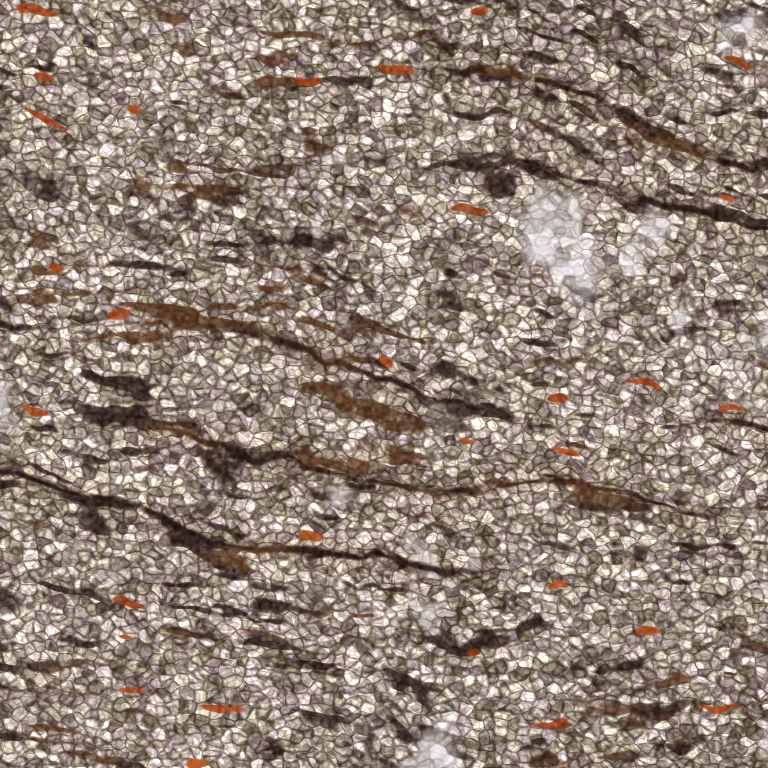
A Shadertoy shader for this texture:

```glsl
// Foliated rock in thin section: soft Voronoi grains at two scales, pale quartz
// clusters, dark mica seams and dashes that follow a gently dipping, wavy
// foliation, and a few rust-coloured flakes lying along it.

const vec2  COARSE_GRAINS = vec2(62.0, 78.0);    // grains per canvas
const vec2  FINE_GRAINS   = vec2(112.0, 138.0);
const float SPECKLE_SCALE = 210.0;
const float GRAIN_TONE    = 0.73;                // mean grain brightness
const float GRAIN_SPREAD  = 0.80;                // brightness range of grains
const float DIP           = 0.15;                // fall of the foliation
const int   SEAM_COUNT    = 9;
const float SEAM_WIDTH    = 0.0075;
const vec2  FLAKE_GRID    = vec2(9.0, 14.0);
const float FLAKE_CHANCE  = 0.27;

const vec3 OLIVE_TINT   = vec3(0.050, 0.018, -0.085);
const vec3 LILAC_TINT   = vec3(0.065, -0.018, 0.000);
const vec3 QUARTZ_WHITE = vec3(0.95, 0.94, 0.97);
const vec3 SEAM_DARK    = vec3(0.15, 0.09, 0.08);
const vec3 SEAM_BROWN   = vec3(0.34, 0.20, 0.11);
const vec3 FLAKE_RUST   = vec3(0.50, 0.20, 0.11);
const vec3 FLAKE_ORANGE = vec3(0.75, 0.33, 0.12);

vec3 hash3(vec2 p) {
    vec3 q = fract(p.xyx * vec3(0.1031, 0.1030, 0.0973));
    q += dot(q, q.yxz + 33.33);
    return fract((q.xxy + q.yzz) * q.zyx);
}

float noise(vec2 p) {
    vec2 i = floor(p), f = fract(p);
    f = f * f * (3.0 - 2.0 * f);
    float low  = mix(hash3(i).x, hash3(i + vec2(1, 0)).x, f.x);
    float high = mix(hash3(i + vec2(0, 1)).x, hash3(i + vec2(1, 1)).x, f.x);
    return mix(low, high, f.y);
}

// Soft Voronoi cells: x = grain tone, y = grain hue, z = distance from border
vec3 grains(vec2 p) {
    vec2 cell = floor(p), local = fract(p), blend = vec2(0.0);
    float nearest = 9.0, second = 9.0, total = 0.0;
    for (int y = -1; y <= 1; y++)
    for (int x = -1; x <= 1; x++) {
        vec2 offset = vec2(x, y);
        vec3 site = hash3(cell + offset);
        float d = length(offset + site.xy - local);
        second = min(second, max(nearest, d));
        nearest = min(nearest, d);
        float weight = exp(-20.0 * d);
        blend += weight * vec2(site.z, hash3(cell + offset + 57.0).x);
        total += weight;
    }
    return vec3(blend / total, second - nearest);
}

// Coordinates in which the wavy foliation runs along x
vec2 foliation(vec2 p) {
    float wave = 0.10 * (noise(p * vec2(3.0, 3.5) + 4.0) - 0.5)
               + 0.028 * (noise(p * vec2(10.0, 12.0)) - 0.5)
               + 0.010 * (noise(p * 45.0) - 0.5);
    return vec2(p.x, p.y + DIP * p.x + wave);
}

// Long seams: x = dark core, y = wide halo around it
vec2 seams(vec2 f) {
    vec2 result = vec2(0.0);
    for (int i = 0; i < SEAM_COUNT; i++) {
        float id = float(i);
        vec3 rnd = hash3(vec2(id, 11.0));
        float level = 1.2 * (id + 0.2 + 0.6 * rnd.x) / float(SEAM_COUNT);
        float bend = 0.05 * (noise(vec2(f.x * 4.0, id * 7.0 + 3.0)) - 0.5);
        float d = abs(f.y - level - bend);
        float presence = smoothstep(0.30, 0.62, noise(vec2(f.x * 2.6, id * 5.0 + 40.0)));
        float w = SEAM_WIDTH * presence * mix(0.15, 1.0, noise(vec2(f.x * 16.0, id * 3.0)));
        float core = presence * (1.0 - smoothstep(0.3 * w, w + 0.0025, d));
        result = max(result, vec2(core, presence * exp(-d / 0.018)));
    }
    return result;
}

// Rust flakes: x = coverage, y = random shade
vec2 flakes(vec2 f) {
    vec2 cell = floor(f * FLAKE_GRID);
    vec3 place = hash3(cell + 131.0), form = hash3(cell + 277.0);
    vec2 center = (cell + 0.5 + (place.xy - 0.5) * vec2(0.35, 0.6)) / FLAKE_GRID;
    vec2 radius = vec2(mix(0.010, 0.036, form.x * form.x), mix(0.004, 0.0065, form.y));
    float d = length((f - center) / radius) + 0.7 * (noise(f * vec2(70.0, 120.0)) - 0.5);
    float present = step(place.z, FLAKE_CHANCE);
    return vec2(present * (1.0 - smoothstep(0.72, 1.12, d)), form.z);
}

void mainImage(out vec4 fragColor, in vec2 fragCoord) {
    vec2 p = fragCoord / iResolution.y;
    vec2 f = foliation(p);

    // Grain mosaic with ragged dark borders
    vec2 ragged = p + 0.006 * (vec2(noise(p * 90.0), noise(p * 90.0 + 31.0)) - 0.5);
    ragged.y += 0.5 * DIP * p.x;
    vec3 coarse = grains(ragged * COARSE_GRAINS);
    vec3 fine = grains(ragged * FINE_GRAINS + 19.0);
    float speckle = noise(p * SPECKLE_SCALE) - 0.5;
    float tone = GRAIN_TONE + GRAIN_SPREAD * (mix(coarse.x, fine.x, 0.45) - 0.5);
    tone += 0.30 * speckle + 0.10 * (noise(p * 5.0 + 9.0) - 0.5);
    float border = 0.22 + 0.30 * noise(p * 38.0 + 5.0);
    tone *= mix(0.58, 1.0, smoothstep(0.0, border, coarse.z));
    tone *= mix(0.80, 1.0, smoothstep(0.0, 0.35, fine.z));
    vec3 color = vec3(tone) + mix(OLIVE_TINT, LILAC_TINT, mix(coarse.y, fine.y, 0.5));

    // Pale quartz clusters
    float cluster = 0.68 * noise(p * vec2(7.0, 8.5) + 2.0) + 0.32 * noise(p * 34.0);
    float quartz = smoothstep(0.64, 0.82, cluster);
    color = mix(color, QUARTZ_WHITE, quartz * (0.40 + 0.45 * coarse.x));

    // Mica seams, with short dashes gathered around them
    vec2 seam = seams(f);
    float crowding = 0.22 * seam.y + 0.12 * (noise(f * vec2(2.5, 9.0) + 70.0) - 0.5)
                   + 0.07 * (1.0 - smoothstep(0.05, 0.28, p.y));
    float streak = 0.75 * noise(f * vec2(17.0, 80.0)) + 0.25 * noise(f * vec2(60.0, 130.0));
    float dash = smoothstep(0.68, 0.84, streak + crowding) * (1.0 - quartz);
    float gaps = smoothstep(0.12, 0.45, noise(f * vec2(55.0, 95.0) + 8.0));
    float dark = max(seam.x * mix(0.45, 1.0, gaps), 0.85 * dash);
    float brown = smoothstep(0.50, 0.80, noise(f * vec2(9.0, 30.0) + 23.0));
    color *= 1.0 - vec3(0.12, 0.16, 0.20) * seam.y;
    color = mix(color, mix(SEAM_DARK, SEAM_BROWN, brown) + 0.12 * speckle, 0.92 * dark);

    // Rust flakes streaked along the foliation
    vec2 flake = flakes(f);
    float shade = 0.6 * flake.y + 0.5 * noise(f * vec2(40.0, 190.0));
    color = mix(color, mix(FLAKE_RUST, FLAKE_ORANGE, shade) + 0.15 * speckle, 0.88 * flake.x);

    fragColor = vec4(clamp(color, 0.0, 1.0), 1.0);
}
```
